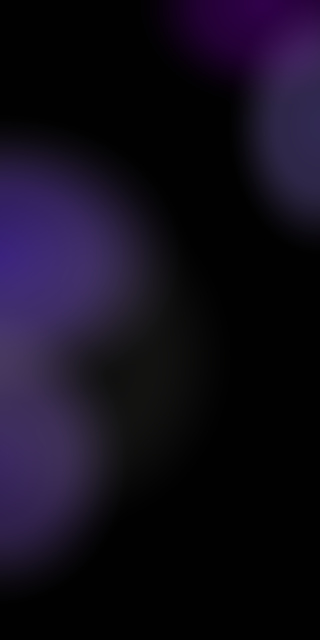
Give the GLSL for this background, as a Shadertoy shader.

```glsl
// Soft violet, indigo and grey glows drifting in from the edges of a black backdrop.

#define GLOW_COUNT 5
#define PLATEAU 0.45      // share of the radius that stays fully lit
#define FADE_END 1.10     // relative radius where a glow has vanished
#define BACKDROP vec3(0.002)

// Centre (xy) and radii (zw), on a canvas 1 wide and 2 high
const vec4 SHAPES[GLOW_COUNT] = vec4[](
    vec4(0.00, 1.193, 0.56, 0.43),    // indigo, upper left
    vec4(0.00, 0.568, 0.39, 0.44),    // violet, lower left
    vec4(0.21, 0.880, 0.50, 0.52),    // grey haze
    vec4(0.82, 1.987, 0.38, 0.31),    // purple, top right
    vec4(1.00, 1.610, 0.275, 0.39));  // slate, right edge

const vec3 CORES[GLOW_COUNT] = vec3[](
    vec3(0.19, 0.09, 0.47),
    vec3(0.19, 0.11, 0.35),
    vec3(0.045, 0.045, 0.043),
    vec3(0.19, 0.00, 0.29),
    vec3(0.19, 0.16, 0.32));

const vec3 RIMS[GLOW_COUNT] = vec3[](
    vec3(0.20, 0.16, 0.25),
    vec3(0.18, 0.14, 0.24),
    vec3(0.095, 0.095, 0.092),
    vec3(0.08, 0.00, 0.12),
    vec3(0.17, 0.14, 0.24));

// Colour of one elliptical glow, shifting from core to rim
vec3 glow(vec2 p, vec4 shape, vec3 core, vec3 rim) {
    float d = length((p - shape.xy) / shape.zw);
    float strength = 1.0 - smoothstep(PLATEAU, FADE_END, d);
    return mix(core, rim, min(d, 1.0)) * strength;
}

// Screen blend: light adds up without clipping
vec3 screenBlend(vec3 a, vec3 b) {
    return 1.0 - (1.0 - a) * (1.0 - b);
}

void mainImage(out vec4 fragColor, in vec2 fragCoord) {
    vec2 p = fragCoord / iResolution.xy * vec2(1.0, 2.0);
    vec3 color = BACKDROP;
    for (int i = 0; i < GLOW_COUNT; i++) {
        color = screenBlend(color, glow(p, SHAPES[i], CORES[i], RIMS[i]));
    }
    fragColor = vec4(color, 1.0);
}
```
